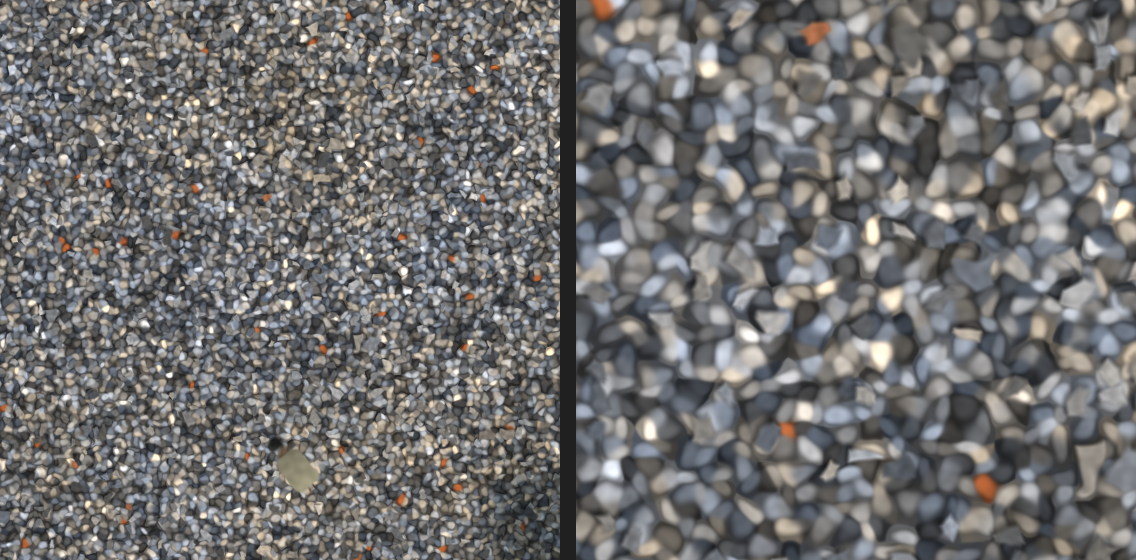
Left: the whole. Right: its middle third, enlarged.
A three.js fragment shader for this texture:

```glsl
// Coarse grey gravel: a bed of softly blended, stretched Voronoi grains,
// sparse layers of larger chips on top, one big pebble beside a dark hole,
// and a shadow creeping in from the lower right corner.
varying vec2 vUv;

vec2 hash2(vec2 p) {
  vec3 q = fract(vec3(p.xyx) * vec3(0.1031, 0.1030, 0.0973));
  q += dot(q, q.yzx + 33.33);
  return fract((q.xx + q.yz) * q.zy);
}

mat2 rotation(float a) {
  return mat2(cos(a), sin(a), -sin(a), cos(a));
}

float gradientDot(vec2 cell, vec2 offset) {
  float a = 6.2832 * hash2(cell + 71.0).x;
  return dot(vec2(cos(a), sin(a)), offset);
}

float gradientNoise(vec2 p) {
  vec2 i = floor(p), f = fract(p);
  vec2 u = f * f * f * (f * (f * 6.0 - 15.0) + 10.0);
  vec2 e = vec2(1.0, 0.0);
  return mix(mix(gradientDot(i, f), gradientDot(i + e, f - e), u.x),
             mix(gradientDot(i + e.yx, f - e.yx), gradientDot(i + 1.0, f - 1.0), u.x), u.y);
}

// Slate blue darks, tan and cream lights, a rare rust grain
vec3 stoneColor(vec2 id) {
  vec2 h = hash2(id + 19.0), k = hash2(id + 143.0);
  float tone = mix(0.22, 0.72, h.x) + 0.24 * step(0.93, k.x);
  float warmth = clamp(0.75 * h.y + 0.5 * (tone - 0.3), 0.0, 1.0);
  vec3 color = tone * mix(vec3(0.90, 0.99, 1.12), vec3(1.11, 1.0, 0.85), warmth);
  return mix(color, vec3(0.66, 0.36, 0.20), step(0.993, k.y));
}

// Neighbouring grains blended by distance, darker in the gaps
vec3 grainBed(vec2 p) {
  vec2 cell = floor(p);
  vec3 sum = vec3(0.0);
  float total = 0.0;
  for (int y = -1; y <= 1; y++) {
    for (int x = -1; x <= 1; x++) {
      vec2 id = cell + vec2(float(x), float(y));
      vec2 shape = hash2(id + 57.0);
      vec2 d = p - id - 0.1 - 0.8 * hash2(id);
      d = rotation(3.1416 * shape.x) * d * vec2(1.0, 1.0 + 0.6 * shape.y);
      float weight = exp(-8.0 * dot(d, d));
      sum += weight * stoneColor(id);
      total += weight;
    }
  }
  float gap = -log(total) / 8.0;
  return sum / total * (1.12 - 0.5 * smoothstep(0.02, 0.5, gap));
}

// Angular chip: a rotated box with one corner cut off
float chipDistance(vec2 d, vec2 size) {
  vec2 q = abs(d) - size;
  float box = length(max(q, 0.0)) + min(max(q.x, q.y), 0.0);
  return max(box, dot(d, vec2(0.6, 0.8)) - 0.85 * size.y);
}

// Larger chips in a share of the cells, each with a faint shadow up and left
vec3 addChips(vec3 color, vec2 p, float share, float blur) {
  vec2 cell = floor(p);
  for (int y = -1; y <= 1; y++) {
    for (int x = -1; x <= 1; x++) {
      vec2 id = cell + vec2(float(x), float(y));
      vec2 h = hash2(id + 311.0), shape = hash2(id + 523.0);
      if (h.x < share) {
        vec2 d = p - id - 0.2 - 0.6 * hash2(id + 401.0);
        mat2 turn = rotation(6.2832 * h.y);
        vec2 size = vec2(0.24 + 0.14 * shape.x, 0.15 + 0.11 * shape.y);
        float shade = chipDistance(turn * (d + vec2(0.09, -0.09)), size);
        float edge = chipDistance(turn * d, size) - 0.04;
        color *= 1.0 - 0.35 * (1.0 - smoothstep(-0.05, 0.2, shade));
        vec3 stone = stoneColor(id + 700.0) * 0.8 + 0.13;
        stone *= 1.0 + 0.15 * gradientNoise(p * 4.0);
        color = mix(color, stone, 1.0 - smoothstep(-blur, blur, edge));
      }
    }
  }
  return color;
}

void main() {
  vec2 uv = vUv;
  vec2 warp = vec2(gradientNoise(uv * 55.0), gradientNoise(uv * 55.0 + 90.0));
  vec3 color = grainBed(uv * 84.0 + 0.5 * warp);
  color = addChips(color, uv * 50.0 + 0.25 * warp + 13.0, 0.24, 0.10);
  color = addChips(color, uv * 29.0 + 0.15 * warp + 37.0, 0.05, 0.06);

  // Fine mottling and broad drifts of brightness and warmth
  color *= 1.0 + 0.16 * gradientNoise(uv * 130.0) + 0.12 * gradientNoise(uv * 5.0);
  color *= 1.0 + vec3(0.05, 0.01, -0.06) * (gradientNoise(uv * 3.0 + 8.0) + 0.6 * (uv.x - 0.5));

  // Big pebble with a brown tip, and the hole beside it
  vec2 d = rotation(0.885) * (uv - vec2(0.531, 0.160));
  float pebble = length(max(abs(d) - vec2(0.021, 0.010), 0.0)) - 0.016 + 0.003 * warp.x;
  float hole = length(uv - vec2(0.493, 0.209) + 0.006 * warp);
  float tip = length(uv - vec2(0.508, 0.192) + 0.006 * warp);
  color = mix(color, vec3(0.36, 0.29, 0.21), 0.8 * (1.0 - smoothstep(0.008, 0.020, tip)));
  vec3 pebbleColor = vec3(0.56, 0.54, 0.45) * (1.0 + 4.0 * d.x + 0.15 * gradientNoise(uv * 60.0));
  color = mix(color, pebbleColor, 1.0 - smoothstep(-0.003, 0.003, pebble));
  color = mix(color, vec3(0.08, 0.09, 0.08), 0.9 * (1.0 - smoothstep(0.005, 0.018, hole)));

  // Corner shadow with a ragged edge
  float corner = length((uv - vec2(1.02, 0.03)) * vec2(0.85, 1.0)) + 0.04 * gradientNoise(uv * 14.0);
  color *= mix(vec3(0.60, 0.64, 0.67), vec3(1.0), smoothstep(0.10, 0.18, corner));

  gl_FragColor = vec4(clamp(color, 0.0, 1.0), 1.0);
}
```
